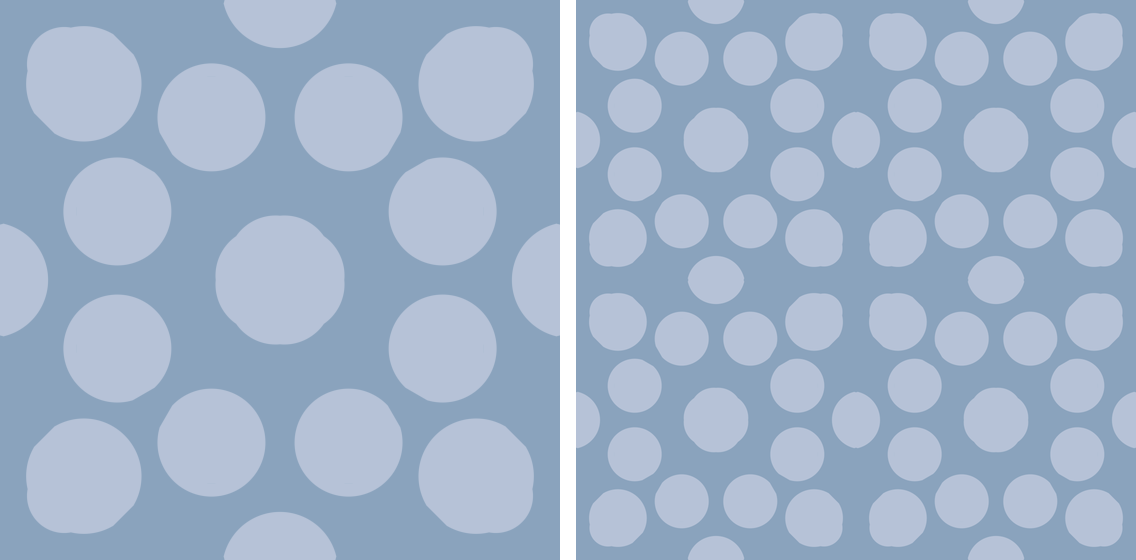
Left, the tile; right, the same tile 2 across and 2 down.
Reproduce this pattern procedurally as a Shadertoy shader.

```glsl
float disc(vec2 p, vec2 center, float radius) {
    return length(p - center) - radius;
}

// Slightly flattened disc, one of eight in the ring
float ringDot(vec2 p) {
    vec2 q = p - vec2(0.1224, 0.2904);
    return max(length(q) - 0.0964, dot(q, vec2(0.866, -0.5)) - 0.0938);
}

// Disc with trimmed shoulders and a bulge toward the tile corner
float cornerDot(vec2 p) {
    float body = disc(p, vec2(0.3503), 0.1030);
    float shoulders = abs(p.x - p.y) * 0.7071 - 0.0998;
    return min(max(body, shoulders), disc(p, vec2(0.3854), 0.0664));
}

// Lens split by the tile border, pinched at the seam
float borderDot(vec2 p) {
    float depth = 0.5 - p.y;
    float lens = length(vec2(p.x, depth + 0.0175)) - 0.1034;
    return max(lens, (p.x - 0.25 * depth - 0.099) * 0.97);
}

void mainImage(out vec4 fragColor, in vec2 fragCoord) {
    // Eightfold mirror: fold the tile into one wedge with x <= y
    vec2 p = abs(fract(fragCoord / iResolution.xy) - 0.5);
    p = vec2(min(p.x, p.y), max(p.x, p.y));

    // The folded off-axis disc gives the middle dot its lobes
    float dots = disc(p, vec2(0.0078, 0.0293), 0.0859);
    dots = min(dots, ringDot(p));
    dots = min(dots, cornerDot(p));
    dots = min(dots, borderDot(p));

    float soft = max(0.0011, 0.75 / iResolution.y);
    float cover = 1.0 - smoothstep(-soft, soft, dots);

    // Faint scratch near the outer rim of each ring dot
    vec2 scratch = abs(p - vec2(0.1224, 0.3635)) - vec2(0.007, 0.0004);
    cover -= 0.12 * (1.0 - smoothstep(-soft, soft, max(scratch.x, scratch.y)));

    vec3 ground = vec3(0.54, 0.638, 0.742);
    vec3 paleBlue = vec3(0.712, 0.762, 0.842);
    fragColor = vec4(mix(ground, paleBlue, cover), 1.0);
}
```
